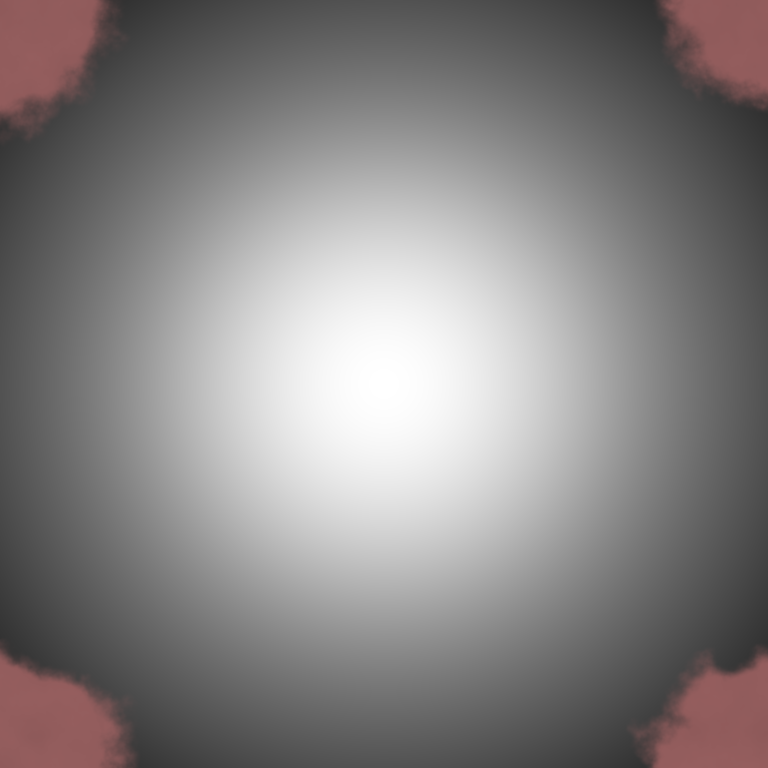
This background is drawn by a WebGL 1 fragment shader. Its source:

```glsl
precision highp float;
// Soft white glow fading to charcoal, with ragged dusty-red clouds in the four corners.

uniform vec2 u_resolution;

const vec2 GLOW_CENTER = vec2(0.5);
const float FALLOFF_INNER = 5.2;
const float FALLOFF_OUTER = 4.5;
const vec2 FALLOFF_BLEND = vec2(0.28, 0.55);

const vec3 CLOUD_COLOR = vec3(0.57, 0.36, 0.36);
const vec2 CLOUD_BOTTOM_LEFT = vec2(0.153, 0.143);   // reach along x and y
const vec2 CLOUD_BOTTOM_RIGHT = vec2(0.150, 0.142);
const vec2 CLOUD_TOP_LEFT = vec2(0.148, 0.155);
const vec2 CLOUD_TOP_RIGHT = vec2(0.128, 0.125);
const float CLOUD_SOFTNESS = 0.022;
const float CLOUD_RAGGEDNESS = 0.075;
const float CLOUD_SHADING = 0.08;
const float NOISE_SCALE = 22.0;
const int NOISE_OCTAVES = 5;

float hash(vec2 cell) {
  vec3 q = fract(vec3(cell.xyx) * 0.1031);
  q += dot(q, q.yzx + 33.33);
  return fract((q.x + q.y) * q.z);
}

float valueNoise(vec2 p) {
  vec2 cell = floor(p);
  vec2 f = fract(p);
  f = f * f * (3.0 - 2.0 * f);
  float low = mix(hash(cell), hash(cell + vec2(1.0, 0.0)), f.x);
  float high = mix(hash(cell + vec2(0.0, 1.0)), hash(cell + vec2(1.0)), f.x);
  return mix(low, high, f.y);
}

float fbm(vec2 p) {
  float sum = 0.0;
  float weight = 0.5;
  for (int i = 0; i < NOISE_OCTAVES; i++) {
    sum += weight * valueNoise(p);
    p = mat2(1.6, 1.2, -1.2, 1.6) * p + 17.3;
    weight *= 0.5;
  }
  return sum;
}

// Bell-shaped brightness with a slightly wider tail
float glow(vec2 uv) {
  float r = length(uv - GLOW_CENTER);
  float falloff = mix(FALLOFF_INNER, FALLOFF_OUTER,
                      smoothstep(FALLOFF_BLEND.x, FALLOFF_BLEND.y, r));
  return exp(-falloff * r * r);
}

// Depth inside the elliptical cloud of the nearest corner, positive within
float cornerDepth(vec2 uv) {
  vec2 side = step(0.5, uv);
  vec2 reach = mix(mix(CLOUD_BOTTOM_LEFT, CLOUD_BOTTOM_RIGHT, side.x),
                   mix(CLOUD_TOP_LEFT, CLOUD_TOP_RIGHT, side.x), side.y);
  vec2 fromCorner = abs(uv - side);
  return (1.0 - length(fromCorner / reach)) * min(reach.x, reach.y);
}

void main() {
  vec2 uv = gl_FragCoord.xy / u_resolution;
  vec3 color = vec3(glow(uv));

  // Ragged clouds over the glow
  float noise = fbm(uv * NOISE_SCALE) - 0.48;
  float depth = cornerDepth(uv) + CLOUD_RAGGEDNESS * noise;
  float cover = smoothstep(-CLOUD_SOFTNESS, CLOUD_SOFTNESS, depth);
  vec3 cloud = CLOUD_COLOR * (1.0 + CLOUD_SHADING * noise);
  color = mix(color, cloud, cover);

  gl_FragColor = vec4(color, 1.0);
}
```
